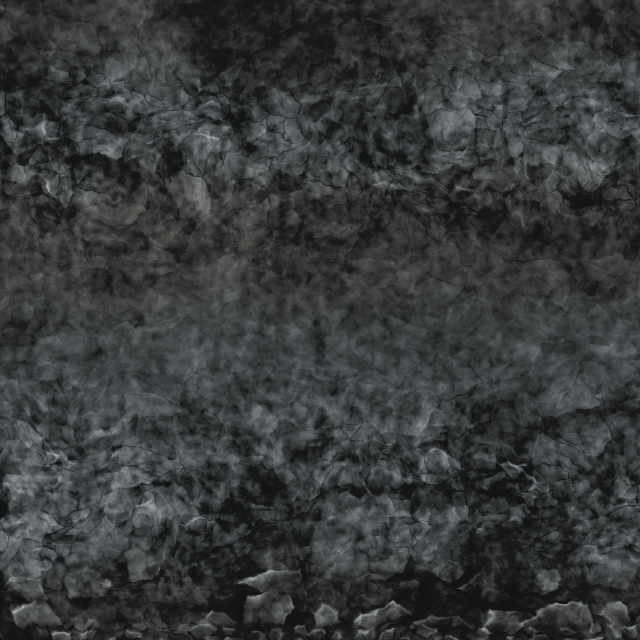
Give the GLSL for this texture, as a WebGL 2 fragment shader.

```glsl
#version 300 es
precision highp float;
// Dark weathered rock wall: broken slate ledges, chipped facets and a foot of loose stones.

#define BASE_TONE 0.232
#define PATCH_CONTRAST 0.34
#define BRUSH_CONTRAST 0.20
#define CHIP_CONTRAST 0.13
#define GRAIN_CONTRAST 0.26
#define CRACK_DEPTH 0.10
#define RIM_LIGHT 0.36
#define SHADOW_DEPTH 0.20
#define STONE_LINE 0.115
#define COOL_TINT vec3(0.95, 1.0, 1.02)
#define WARM_TINT vec3(1.01, 1.0, 0.97)

uniform vec2 u_resolution;
out vec4 fragColor;
const float TAU = 6.28318;

float hash(vec2 p) {
    vec3 q = fract(p.xyx * vec3(0.1031, 0.1030, 0.0973));
    q += dot(q, q.yzx + 33.33);
    return fract((q.x + q.y) * q.z);
}

vec2 hash2(vec2 p) { return vec2(hash(p), hash(p + 71.7)); }

float noise(vec2 p) {
    vec2 i = floor(p), f = fract(p);
    f = f * f * (3.0 - 2.0 * f);
    return mix(mix(hash(i), hash(i + vec2(1, 0)), f.x),
               mix(hash(i + vec2(0, 1)), hash(i + vec2(1, 1)), f.x), f.y);
}

float fbm(vec2 p) {
    float sum = 0.0, amp = 0.5;
    for (int i = 0; i < 5; i++) {
        sum += amp * noise(p);
        p = mat2(1.6, 1.2, -1.2, 1.6) * p + 13.7;
        amp *= 0.5;
    }
    return sum / 0.97;
}

float bump(float y, float centre, float width) {
    float t = (y - centre) / width;
    return exp(-t * t);
}

// Chipped planes with random tilt: x is the tone, y the gap to the neighbouring chip
vec2 chips(vec2 p) {
    vec2 cell = floor(p), tilt = vec2(0), offset = vec2(0);
    float nearest = 9.0, second = 9.0;
    for (int k = 0; k < 9; k++) {
        vec2 id = cell + vec2(k % 3 - 1, k / 3 - 1);
        vec2 d = p - id - hash2(id);
        float len = length(d);
        if (len < nearest) {
            second = nearest; nearest = len; offset = d; tilt = hash2(id + 5.3) - 0.5;
        } else second = min(second, len);
    }
    float gap = second - nearest;
    return vec2((dot(offset, tilt) * 1.8 + tilt.x * 0.6) * smoothstep(0.0, 0.12, gap), gap);
}

// Scattered angular slabs: lit face and rim, shadow below; returns a tone change
float slabs(vec2 p, vec2 grid, float keep, float scale, float faceTone, float seed) {
    vec2 q = p * grid, cell = floor(q);
    float soft = 1.2 * grid.y / u_resolution.y, rimWidth = max(0.0021 * grid.y, soft);
    float relief = 0.0;
    for (int m = 0; m < 9; m++) {
        vec2 id = cell + vec2(m % 3 - 1, m / 3 - 1);
        vec2 place = hash2(id + seed), kind = hash2(id + seed + 17.3);
        if (kind.x > keep) continue;
        vec2 d = q - id - 0.5 - (place - 0.5) * 0.7, normal = vec2(0, 1);
        float size = mix(0.22, 0.4, kind.y) * scale, dist = -1.0;
        for (int k = 0; k < 6; k++) {
            vec2 r = hash2(id * 3.1 + float(k) * 7.3 + seed);
            float a = (float(k) + 0.8 * r.x) * TAU / 6.0;
            vec2 n = vec2(cos(a), sin(a));
            float side = dot(d, n) - size * (0.55 + 0.55 * r.y);
            if (side > dist) { dist = side; normal = n; }
        }
        float lightAngle = TAU * (0.25 + 0.45 * (place.x - 0.5));
        vec2 light = vec2(cos(lightAngle), sin(lightAngle));
        float lit = 0.5 + 0.5 * dot(normal, light);
        float face = 1.0 - smoothstep(-soft, soft, dist);
        float rim = exp(-dist * dist / (rimWidth * rimWidth)) * lit * lit;
        float shadow = smoothstep(0.2, 0.0, dist) * (1.0 - face) * (1.0 - lit);
        relief = mix(relief, faceTone * (0.5 + place.y + 2.2 * dot(d, light)), face * 0.85);
        relief += RIM_LIGHT * rim * (0.35 + 0.65 * kind.y) - SHADOW_DEPTH * shadow;
    }
    return relief;
}

void main() {
    vec2 p = gl_FragCoord.xy / u_resolution;
    vec2 warp = vec2(fbm(p * 9.0), fbm(p * 9.0 + 47.0)) - 0.5;
    vec2 rough = vec2(fbm(p * 60.0), fbm(p * 60.0 + 19.0)) - 0.5;
    vec2 w = p + warp * 0.05 + rough * 0.010;
    float y = p.y + warp.x * 0.12;
    float calm = bump(p.y, 0.52, 0.13), bands = min(bump(y, 0.77, 0.12) + bump(y, 0.23, 0.14), 1.0);

    // Horizontal strata and cloudy patches
    float tone = BASE_TONE + 0.03 * bump(y, 0.78, 0.08) + 0.03 * bump(y, 0.40, 0.15)
               - 0.06 * smoothstep(0.85, 1.0, y) - 0.04 * bump(y, 0.64, 0.05);
    tone += PATCH_CONTRAST * (fbm(p * vec2(5.0, 6.5) + warp) - 0.5) * (1.0 - 0.5 * calm);

    // Crossing brush marks, chipped planes and grain
    float brush = fbm(w * vec2(24.0, 38.0)) + fbm(w * vec2(75.0, 30.0) + 9.0) - 1.0;
    vec2 coarse = chips(w * vec2(15.0, 22.0)), medium = chips(w * vec2(36.0, 44.0) + warp * 2.0);
    float chipTone = coarse.x + 0.9 * medium.x + 0.7 * chips(w * vec2(80.0, 95.0)).x;
    float detail = 0.6 + 0.6 * bands;
    tone += (BRUSH_CONTRAST * brush + CHIP_CONTRAST * chipTone) * detail;
    tone += GRAIN_CONTRAST * (fbm(p * 95.0) - 0.5) * detail;

    // Broken ledges gathered in two bands
    float gather = bands * smoothstep(0.36, 0.54, fbm(p * 6.0 + 81.0));
    float stones = 1.0 - smoothstep(STONE_LINE - 0.03, STONE_LINE + 0.03, y);
    float ledges = slabs(w, vec2(8.0, 13.0), 0.65, 1.15, 0.05, 3.0)
                 + 0.8 * slabs(w + 0.37, vec2(14.0, 24.0), 0.65, 1.1, 0.04, 59.0);
    float flecks = 0.3 + 0.7 * smoothstep(0.35, 0.65, noise(p * 60.0));
    tone += ledges * flecks * (0.10 + 0.95 * gather) * (1.0 - stones);

    // Short angular cracks, denser among the ledges
    float crackLines = (1.0 - smoothstep(0.0, 0.07, coarse.y)) * smoothstep(0.45, 0.65, noise(p * 19.0))
                     + (1.0 - smoothstep(0.0, 0.14, medium.y)) * smoothstep(0.45, 0.7, noise(p * 27.0 + 8.0));
    tone -= CRACK_DEPTH * crackLines * (0.2 + 0.8 * bands);

    // Loose stones over dark ground, with small gravel at the foot
    float rubble = slabs(w, vec2(11.0, 16.0), 0.92, 1.3, 0.20, 113.0);
    float gravel = slabs(w, vec2(27.0, 40.0), 0.95, 1.2, 0.10, 167.0);
    float foot = 1.0 - smoothstep(0.018, 0.03, p.y);
    tone += stones * (mix(rubble + 0.3 * gravel, gravel, foot) * (0.5 + 0.5 * flecks) - 0.08);

    // Cool slate with warmer dust along the dark strata
    float warmth = clamp(bump(y, 0.62, 0.09) + 0.6 * smoothstep(0.82, 1.0, y) + 0.4 * stones, 0.0, 1.0);
    tone = max(tone, 0.075 + 0.25 * max(tone, 0.0));
    fragColor = vec4(clamp(tone * mix(COOL_TINT, WARM_TINT, warmth), 0.0, 1.0), 1.0);
}
```
